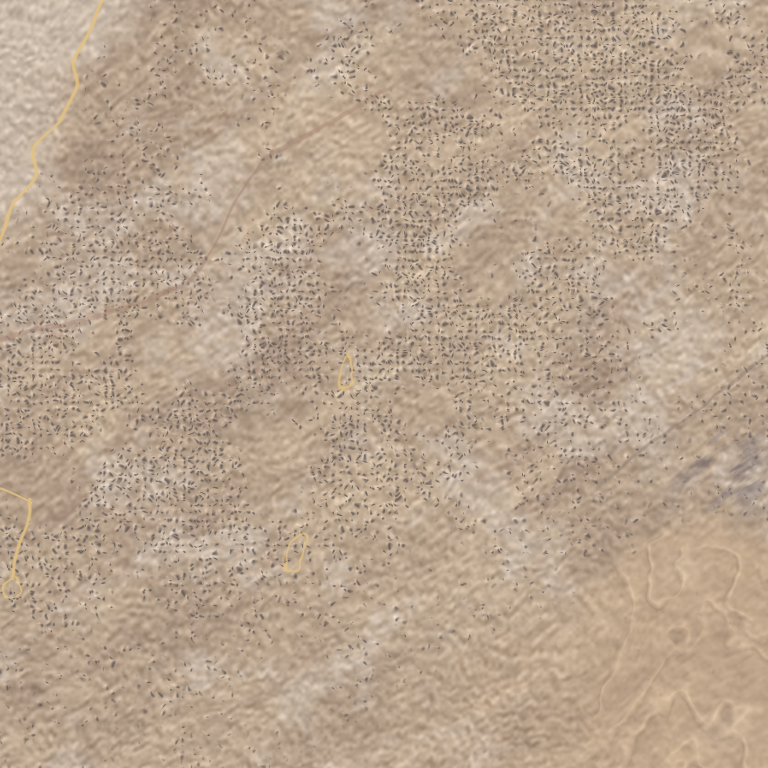
Reproduce this texture procedurally as a WebGL 1 fragment shader.

```glsl
precision highp float;
// Arid plain seen from above: streaked tan ground, rough grain and dark scrub.
// Layered value noise makes the ground, jittered cells place the scrub, and
// thin distance-based strokes add the track, fault and yellow contours.
uniform vec2 u_resolution;

float hash(vec2 p) {
  vec3 q = fract(vec3(p.xyx) * 0.1031);
  q += dot(q, q.yzx + 33.33);
  return fract((q.x + q.y) * q.z);
}

float noise(vec2 p) {
  vec2 i = floor(p), f = fract(p);
  f = f * f * (3.0 - 2.0 * f);
  return mix(mix(hash(i), hash(i + vec2(1, 0)), f.x),
             mix(hash(i + vec2(0, 1)), hash(i + vec2(1, 1)), f.x), f.y);
}

float fbm(vec2 p) {
  float sum = 0.0, amp = 0.533;
  for (int i = 0; i < 4; i++) {
    sum += amp * noise(p);
    p = mat2(1.6, 1.2, -1.2, 1.6) * p + 17.3;
    amp *= 0.5;
  }
  return sum;
}

// Soft flecks of varied strength, at most one in each jittered cell
float specks(vec2 p, float density) {
  vec2 cell = floor(p);
  vec2 d = fract(p) - 0.35 - 0.3 * vec2(hash(cell + 7.1), hash(cell + 51.7));
  d.x += (hash(cell + 33.7) - 0.5) * d.y;
  float fleck = 1.0 - smoothstep(0.0, mix(0.25, 0.42, hash(cell + 91.3)), length(d));
  return fleck * smoothstep(0.0, 0.25, density - hash(cell + 23.9));
}

float stroke(float d, float halfWidth) {
  float soft = 1.0 / u_resolution.y;
  return 1.0 - smoothstep(halfWidth - soft, halfWidth + soft, abs(d));
}

float ring(vec2 p, vec2 centre, vec2 radii) {
  vec2 d = p - centre;
  d.x -= 0.25 * d.y;
  d += 0.012 * (vec2(noise(p * 70.0), noise(p * 70.0 + 40.0)) - 0.5);
  return stroke((length(d / radii) - 1.0) * radii.x, 0.0012);
}

float ridge(vec2 p) { return pow(1.0 - abs(2.0 * noise(p) - 1.0), 5.0); }

void main() {
  vec2 p = gl_FragCoord.xy / u_resolution.y;
  vec2 along = mat2(0.8, -0.6, 0.6, 0.8) * p;  // x runs up to the right
  vec2 warp = vec2(fbm(p * 9.0), fbm(p * 9.0 + 31.0)) - 0.5;
  float rough = noise(p * 130.0 + 70.0);

  // Ground with diagonal streaks and blotches
  float streaks = fbm(along * vec2(5.0, 26.0) + warp * 1.5 + 5.0);
  float tone = 0.5 + 1.1 * (streaks - 0.5) + 0.8 * (fbm(p * 9.0 + 60.0) - 0.5);
  vec3 color = mix(vec3(0.655, 0.57, 0.50), vec3(0.785, 0.70, 0.60), clamp(tone, 0.0, 1.0));

  // Pale crust on the upper left and in broken patches
  float crust = 1.0 - smoothstep(-0.05, 0.05, p.x - 0.45 * (p.y - 0.62) + warp.x * 0.15);
  crust *= smoothstep(0.58, 0.72, p.y + warp.y * 0.1);
  float patches = smoothstep(0.5, 0.75, fbm(along * vec2(14.0, 19.0) + 90.0)) * (0.35 + 0.9 * rough);
  color = mix(color, vec3(0.80, 0.74, 0.68), clamp(0.7 * crust + 0.75 * patches, 0.0, 0.85));

  // Warm dunes on the lower right
  float edge = 0.65 * (p.x - 0.33) - p.y + warp.x * 0.06;
  float sand = smoothstep(0.0, 0.07, edge) * (1.0 - smoothstep(0.27, 0.35, p.y + warp.y * 0.1));
  float dunes = sand * smoothstep(0.70, 0.84, p.x + warp.x * 0.15);
  color = mix(color, vec3(0.77, 0.66, 0.545), 0.25 * sand + 0.4 * dunes);
  vec2 dunePos = p * vec2(24.0, 15.0) + warp * 4.0;
  color += dunes * (0.09 * ridge(dunePos) - 0.07 * ridge(dunePos + 0.17)) * vec3(1.0, 0.95, 0.8);

  // Rough grain, lit from one side
  vec2 grainPos = along * vec2(125.0, 165.0) + warp * 6.0;
  float grain = noise(grainPos) - noise(grainPos + vec2(0.7, 0.8));
  color += (1.0 - 0.55 * dunes) * (0.11 * grain + 0.07 * (noise(p * 210.0) - 0.5));
  color += 0.05 * (noise(p * 75.0 + 12.0) - 0.5) * vec3(1.0, 0.9, 0.7);

  // Clumped scrub with lit sides, densest in the upper middle
  float belt = exp(-pow((along.y - 0.22 + warp.x * 0.2) / 0.3, 2.0)) * smoothstep(0.05, 0.5, p.y);
  float density = (0.22 + 0.75 * belt) * smoothstep(0.33, 0.62, fbm(p * 11.0 + 140.0) + 0.06);
  density *= (1.0 - 0.8 * crust) * (1.0 - 0.7 * sand);
  vec2 ragged = p + 0.006 * vec2(rough, noise(p * 130.0 + 20.0));
  vec2 lit = ragged + vec2(0.0035, -0.003);
  color += 0.08 * max(specks(lit * 118.0, density), specks(lit.yx * 97.0 + 40.0, density));
  float scrub = max(specks(ragged * 118.0, density), specks(ragged.yx * 97.0 + 40.0, density));
  color = mix(color, vec3(0.37, 0.335, 0.33), 0.85 * scrub);

  // Dark outcrop on the right
  vec2 rock = (p - vec2(0.945, 0.39)) / vec2(0.06, 0.05);
  float outcrop = exp(-dot(rock, rock)) * smoothstep(0.42, 0.65, fbm(along.yx * vec2(60.0, 22.0)));
  color = mix(color, vec3(0.44, 0.40, 0.42), 0.8 * outcrop);

  // Faint reddish track and a darker fault line
  float trackY = 0.55 + 0.34 * p.x + 0.14 * smoothstep(0.23, 0.36, p.x) + 0.25 * max(p.x - 0.4, 0.0);
  float track = stroke((p.y - trackY + warp.y * 0.04) * 0.75, 0.0025) * (1.0 - smoothstep(0.45, 0.65, p.x));
  color = mix(color, vec3(0.64, 0.51, 0.44), 0.45 * track);
  float fault = stroke((p.y - 0.54 + 0.77 * (1.0 - p.x) + warp.x * 0.04) * 0.8, 0.002);
  color = mix(color, vec3(0.55, 0.48, 0.44), 0.45 * fault * smoothstep(0.72, 0.82, p.x));

  // Yellow contours: winding lines and small closed loops
  float wobble = 0.025 * (noise(vec2(p.y * 26.0, 3.0)) - 0.5);
  float contour = stroke((p.x - 0.44 * (p.y - 0.68) - wobble) * 0.9, 0.0022) * step(0.6, p.y);
  float bendX = 0.016 + 0.026 * smoothstep(0.26, 0.34, p.y) + 0.3 * wobble;
  contour = max(contour, stroke(p.x - bendX, 0.002) * step(0.245, p.y) * step(p.y, 0.352));
  contour = max(contour, stroke(p.y - 0.352 - 0.08 * warp.x, 0.002) * step(p.x, 0.042));
  contour = max(contour, ring(p, vec2(0.017, 0.237), vec2(0.012, 0.013)));
  contour = max(contour, ring(p, vec2(0.451, 0.516), vec2(0.010, 0.021)));
  contour = max(contour, ring(p, vec2(0.385, 0.282), vec2(0.014, 0.022)));
  gl_FragColor = vec4(mix(color, vec3(0.89, 0.76, 0.50), 0.85 * contour), 1.0);
}
```
